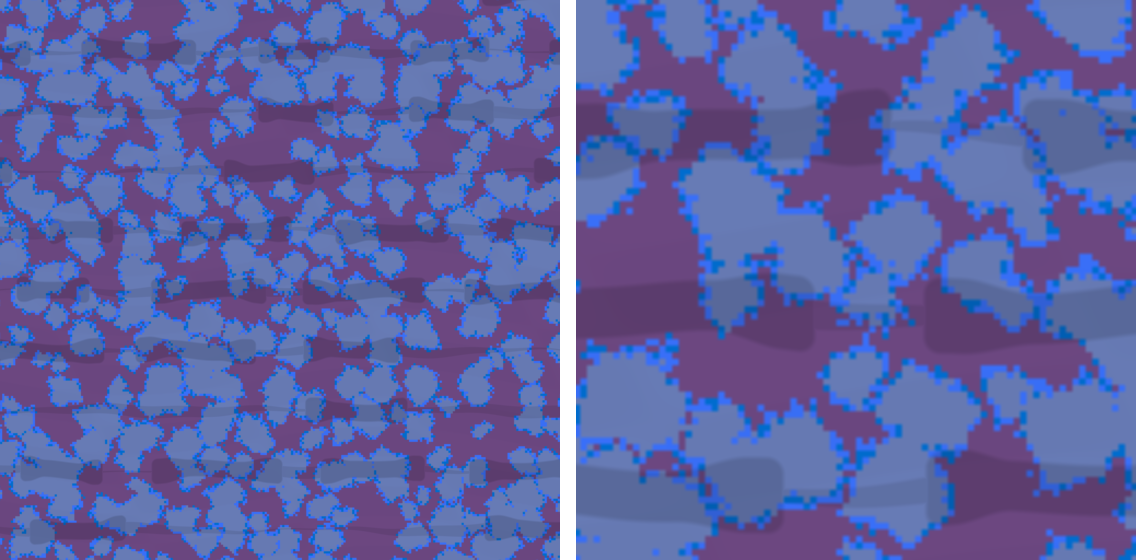
Left: the whole. Right: its middle third, enlarged.
This texture is drawn by a Shadertoy shader. Its source:

```glsl
// Lumpy blue lichen with bright ragged rims over purple planks with dark seams.

float hash(vec2 p) {
    vec3 q = fract(p.xyx * vec3(0.1031, 0.1030, 0.0973));
    q += dot(q, q.yzx + 33.33);
    return fract((q.x + q.y) * q.z);
}

// Signed distance, in cells, to a union of randomly placed discs
float lichenDistance(vec2 p) {
    p += 0.09 * sin(p.yx * 5.3 + 2.0 * sin(p * 2.1));
    p += 0.04 * sin(p.yx * 13.0 + p * 4.0);
    vec2 cell = floor(p);
    float nearest = 1.0;
    for (int y = -1; y <= 1; y++) {
        for (int x = -1; x <= 1; x++) {
            vec2 id = cell + vec2(x, y);
            vec2 center = id + vec2(hash(id + 17.0), hash(id + 71.0));
            float density = 0.84 + 0.22 * sin(id.x * 0.8 + 1.5 * sin(id.y * 0.5))
                                        * sin(id.y * 0.7 + 1.0);
            if (hash(id + 131.0) < density) {
                float radius = 0.32 + 0.38 * hash(id + 193.0);
                nearest = min(nearest, length(p - center) - radius);
            }
        }
    }
    return nearest;
}

// Flat colour of one small grain: plank, lichen or rim
vec3 grainColor(vec2 grain) {
    float ragged = hash(grain + 7.0);
    float d = lichenDistance(grain / 256.0 * 20.0) + 0.11 * (ragged - 0.5);
    vec3 plank = vec3(0.417, 0.275, 0.497);
    vec3 lichen = vec3(0.400, 0.475, 0.700);
    vec3 rim = mix(vec3(0.22, 0.43, 0.96), vec3(0.0, 0.42, 0.80),
                   step(0.68, hash(grain + 301.0)));
    if (d > 0.0) return plank;
    return d > -0.095 ? rim : lichen;
}

// Dark seam lines with wider dumbbell-shaped stains along each row
float seamShade(vec2 uv) {
    float row = floor(uv.y * 9.37);
    float wobble = 0.03 * sin(uv.x * 19.0 + row * 4.0) + 0.015 * sin(uv.x * 47.0 + row);
    float height = abs(fract(uv.y * 9.37) - 0.5 + wobble);

    float lineWidth = 0.055 + 0.045 * sin(uv.x * 9.0 + row * 2.7);
    float line = 1.0 - smoothstep(-0.015, 0.015, height - lineWidth);

    float along = uv.x * 3.6 + hash(vec2(row, 5.0)) * 9.0;
    vec2 id = vec2(floor(along), row);
    float halfLength = 0.20 + 0.22 * hash(id + 41.0);
    float offset = abs(fract(along) - 0.5);
    float flare = 0.14 + 0.07 * smoothstep(0.4, 0.8, offset / halfLength);
    vec2 corner = vec2((offset - halfLength) / 3.6 * 9.37, height - flare) + 0.09;
    float stainDistance = length(max(corner, 0.0)) + min(max(corner.x, corner.y), 0.0) - 0.09;
    float stain = (1.0 - smoothstep(-0.02, 0.02, stainDistance)) * step(hash(id + 83.0), 0.7);

    return max(0.09 * line, 0.14 * stain);
}

void mainImage(out vec4 fragColor, in vec2 fragCoord) {
    vec2 uv = fragCoord / iResolution.xy;

    // Blend neighbouring grains for slightly soft, stepped edges
    vec2 p = uv * 256.0 - 0.5;
    vec2 grain = floor(p);
    vec2 blend = smoothstep(0.1, 0.9, fract(p));
    vec3 lower = mix(grainColor(grain), grainColor(grain + vec2(1, 0)), blend.x);
    vec3 upper = mix(grainColor(grain + vec2(0, 1)), grainColor(grain + vec2(1, 1)), blend.x);
    vec3 color = mix(lower, upper, blend.y);

    // Seams and faint tonal strips
    float strip = sin(uv.y * 59.0 + 1.5 * sin(uv.x * 7.0)) * sin(uv.x * 11.0 + uv.y * 5.0);
    color *= 1.0 - seamShade(uv);
    color *= 1.0 + 0.012 * smoothstep(-0.1, 0.1, strip);
    fragColor = vec4(color, 1.0);
}
```
